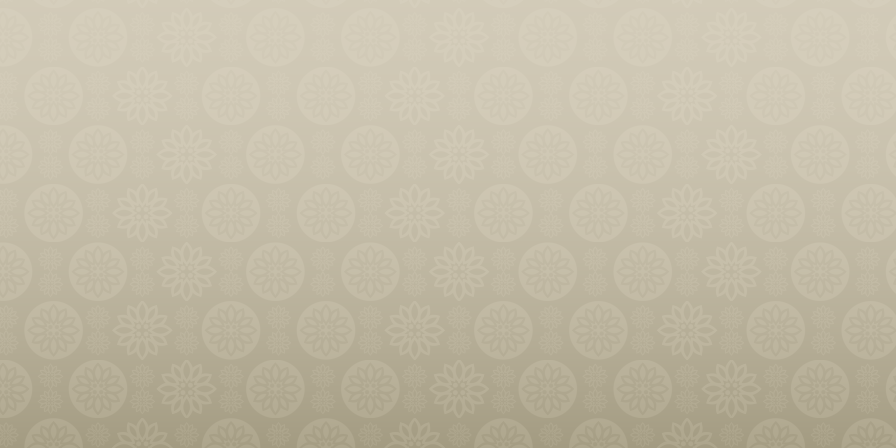
A Shadertoy shader for this pattern:

```glsl
// Signed field of a pointed petal leaning by an angle, spanning two radii
float petal(vec2 p, float lean, float inner, float outer, float halfWidth) {
    float c = cos(lean), s = sin(lean);
    p = vec2(c * p.x - s * p.y, s * p.x + c * p.y);
    float along = (2.0 * p.y - inner - outer) / (outer - inner);
    return abs(p.x) - halfWidth * (1.0 - along * along);
}

float coverage(float d, float pixel) {
    return 1.0 - smoothstep(-0.75 * pixel, 0.75 * pixel, d);
}

// Rosette of unit radius: four lotus heads around a cluster of beads
float rosette(vec2 p, float pixel) {
    p = abs(p);
    if (p.x > p.y) p = p.yx;
    float front = petal(p, 0.0, 0.27, 1.0, 0.17);
    float side = petal(p, 0.52, 0.34, 0.96, 0.14);
    float outline = min(abs(front) - 0.055, max(abs(side) - 0.055, -front));
    float beads = length(p - vec2(0.13)) - 0.085;
    float stem = max(p.x - 0.035, p.y - 0.34);
    float shape = min(outline, min(beads, max(stem, 0.2 - p.y)));
    return coverage(shape, pixel);
}

float scaledRosette(vec2 p, float radius, float pixel) {
    return rosette(p / radius, pixel / radius);
}

// Solid disc with a rosette cut out of it
float medallion(vec2 p, float pixel) {
    float disc = coverage(length(p) - 0.0653, pixel);
    return disc * (1.0 - 0.8 * scaledRosette(p, 0.056, pixel));
}

// One row: open rosette, medallions either side, stacked small rosettes between
float motifRow(vec2 p, float pixel) {
    p = abs(p);
    float ink = scaledRosette(p, 0.064, pixel);
    ink = max(ink, medallion(p - vec2(0.198, 0.0), pixel));
    for (int i = 0; i < 2; i++) {
        vec2 center = vec2(i == 0 ? 0.099 : 0.304, 0.028);
        ink = max(ink, 0.75 * scaledRosette(p - center, 0.027, pixel));
    }
    return ink;
}

void mainImage(out vec4 fragColor, in vec2 fragCoord) {
    float pixel = 1.0 / iResolution.y;
    vec2 p = fragCoord * pixel;
    float depth = 1.0 - p.y;

    // Staggered rows measured down from the top edge
    float row = round((depth - 0.0833) / 0.1308);
    float stagger = 0.099 * mod(row, 2.0);
    float x = p.x - 0.4167 + stagger;
    x -= 0.608 * round(x / 0.608);
    float ink = motifRow(vec2(x, depth - 0.0833 - row * 0.1308), pixel);

    // Warm stone gradient, with the print gaining contrast lower down
    vec3 color = vec3(0.823, 0.795, 0.722)
               - vec3(0.05, 0.053, 0.06) * depth
               - vec3(0.135, 0.135, 0.155) * depth * depth;
    color += ink * mix(0.014, 0.042, depth) * vec3(1.0, 1.0, 1.05);
    fragColor = vec4(color, 1.0);
}
```
